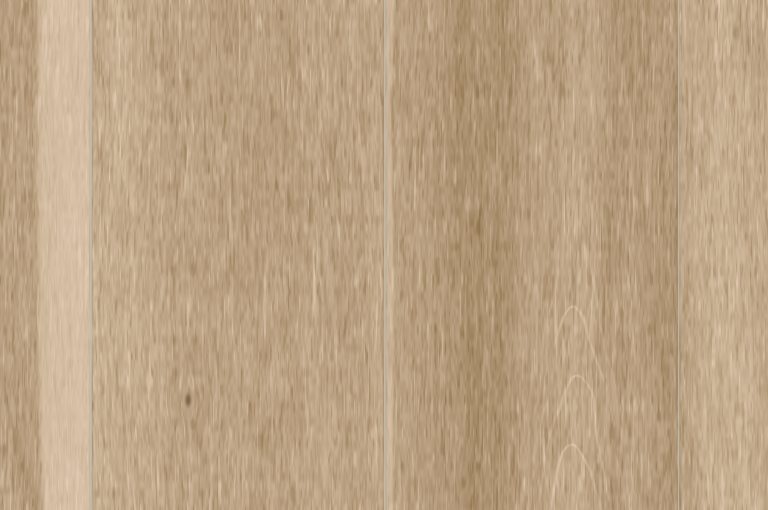
Give the GLSL for this texture, as a Shadertoy shader.

```glsl
// Four upright oak planks, the outer two cut off by the canvas, with thin pale seams.
// Stretched value noise makes bands, fibres and pores; parabolas make the arched
// figure; sapwood stripes and a small knot vary the boards.

const float FIRST_SEAM = 0.1185;      // lengths are fractions of canvas width
const float PLANK_WIDTH = 0.3825;
const float SEAM_HALF = 0.001;
const vec3 DARK_OAK = vec3(0.57, 0.46, 0.31);
const vec3 PALE_OAK = vec3(0.87, 0.78, 0.683);
const vec3 SEAM_COLOR = vec3(0.77, 0.75, 0.69);
const vec3 KNOT_COLOR = vec3(0.43, 0.31, 0.20);
const float PLANK_TONE[4] = float[4](0.50, 0.585, 0.45, 0.56);
const float PLANK_WAVE[4] = float[4](0.004, 0.005, 0.005, 0.018);
const vec2 ARCH_TOP = vec2(0.749, 0.265);
const float ARCH_BEND = 85.0;
const float ARCH_STEP = 0.09;
const vec2 KNOT_POS = vec2(0.245, 0.143);
const vec2 KNOT_SIZE = vec2(0.0055, 0.0115);

float hash(vec2 p) {
    vec3 q = fract(vec3(p.xyx) * 0.1031);
    q += dot(q, q.yzx + 33.33);
    return fract((q.x + q.y) * q.z);
}

float noise(vec2 p) {
    vec2 i = floor(p), f = fract(p);
    f = f * f * (3.0 - 2.0 * f);
    return mix(mix(hash(i), hash(i + vec2(1, 0)), f.x),
               mix(hash(i + vec2(0, 1)), hash(i + vec2(1, 1)), f.x), f.y);
}

// Noise centred on zero
float grain(vec2 p, vec2 scale) {
    return noise(p * scale) - 0.5;
}

// Nested pale arches, broken by noise, with even line width along their flanks
float archLines(vec2 p, float pixel) {
    vec2 d = p - ARCH_TOP;
    d.x += 0.014 * grain(p, vec2(9.0, 13.0)) + 0.003 * grain(p, vec2(60.0, 40.0));
    float level = (d.y + ARCH_BEND * d.x * d.x) / ARCH_STEP;
    float slope = length(vec2(1.0, 2.0 * ARCH_BEND * d.x));
    float gap = abs(fract(level + 0.5) - 0.5) * ARCH_STEP / slope;
    float line = 1.0 - smoothstep(0.0004, 0.0014 + pixel, gap);
    float reach = exp(-d.x * d.x / 0.0022) * (1.0 - smoothstep(-0.02, 0.10, d.y));
    return line * reach * (0.5 + 0.5 * noise(p * vec2(190.0, 45.0)));
}

// Soft vertical stripe between two edges
float stripe(float x, float left, float right, float blur) {
    return smoothstep(left - blur, left + blur, x)
         * (1.0 - smoothstep(right - blur, right + blur, x));
}

void mainImage(out vec4 fragColor, in vec2 fragCoord) {
    vec2 p = fragCoord / iResolution.x;
    float pixel = 1.0 / iResolution.x;

    // Plank under this point and the distance to its nearest seam
    float across = (p.x - FIRST_SEAM) / PLANK_WIDTH;
    int plank = clamp(int(floor(across)) + 1, 0, 3);
    float inPlank = fract(across) * PLANK_WIDTH;
    float seamDist = min(inPlank, PLANK_WIDTH - inPlank);

    // Grain space, shifted per plank, bent slowly and parted around the knot
    vec2 g = p + vec2(3.7, 5.3) * float(plank + 1);
    g.x += PLANK_WAVE[plank] * 2.0 * grain(g, vec2(7.0, 3.5));
    vec2 toKnot = p - KNOT_POS;
    g.x -= 0.004 * sign(toKnot.x) * exp(-dot(toKnot, toKnot) / 0.0006)
         * smoothstep(0.0, 0.006, abs(toKnot.x));

    // Broad bands down to fine fibres
    float tone = PLANK_TONE[plank];
    tone += 0.24 * grain(g, vec2(11.0, 0.8));
    tone += 0.13 * grain(g, vec2(45.0, 1.5));
    tone += 0.10 * grain(g, vec2(150.0, 6.0));
    tone += 0.20 * grain(g, vec2(310.0, 26.0));
    tone += 0.24 * grain(g, vec2(500.0, 95.0));

    // Slim short pores and limed streaks, spread evenly
    float pores = smoothstep(0.64, 0.90, noise(g * vec2(400.0, 45.0) + 17.0));
    float limed = smoothstep(0.72, 0.95, noise(g * vec2(380.0, 30.0) + 51.0));
    tone += 0.21 * limed - 0.18 * pores;

    // Sapwood: wide on the first plank, a sliver on the third
    float drift = 0.006 * grain(p, vec2(3.0, 4.0));
    float sapwood = stripe(p.x + drift, 0.052, 0.125, 0.006) * float(plank == 0);
    sapwood += 0.8 * stripe(inPlank + drift, -0.02, 0.012, 0.003) * float(plank == 2);
    tone = mix(tone, 0.91 + 0.4 * (tone - 0.5), 0.88 * sapwood);

    // Arched figure and its calmer heart on the third plank
    if (plank == 2) {
        vec2 d = p - ARCH_TOP;
        tone += 0.09 * exp(-d.x * d.x / 0.0012);
        tone += 0.30 * archLines(p, pixel);
    }

    vec3 color = mix(DARK_OAK, PALE_OAK, clamp(tone, -0.1, 1.05));

    // Knot with a faint dark tail
    float knot = 1.0 - smoothstep(0.15, 1.1, length(toKnot / KNOT_SIZE));
    vec2 tailPos = toKnot / vec2(0.006, 0.05);
    color = mix(color, KNOT_COLOR, 0.6 * knot + 0.14 * exp(-dot(tailPos, tailPos)));

    // Eased edge shadow, then the seam itself
    color *= 1.0 - 0.08 * (1.0 - smoothstep(SEAM_HALF, SEAM_HALF + 0.003, seamDist));
    float seam = 1.0 - smoothstep(SEAM_HALF - 0.5 * pixel, SEAM_HALF + 0.5 * pixel, seamDist);
    color = mix(color, SEAM_COLOR, 0.8 * seam);

    fragColor = vec4(color, 1.0);
}
```
